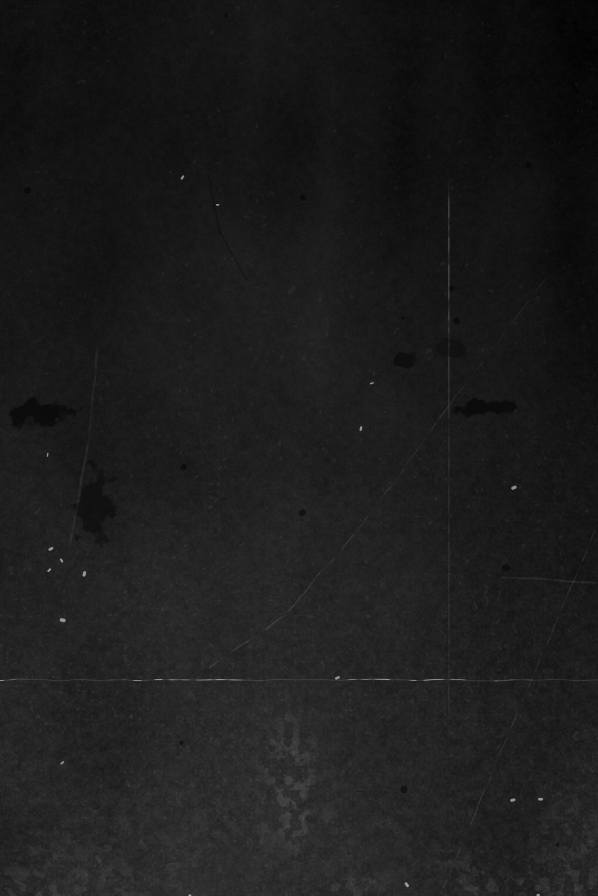
This texture is drawn by a Shadertoy shader. Its source:

```glsl
// A worn, near-black sheet of card: a soft tonal fade with vertical folds,
// fine grain and pale flaking that thickens downward, then dark stains,
// scratches and two crossing creases. Lengths are in canvas heights.

float hash(vec2 p) {
    vec3 q = fract(vec3(p.xyx) * 0.1031);
    q += dot(q, q.yzx + 33.33);
    return fract((q.x + q.y) * q.z);
}

float noise(vec2 p) {
    vec2 i = floor(p), f = fract(p);
    f = f * f * (3.0 - 2.0 * f);
    return mix(mix(hash(i), hash(i + vec2(1, 0)), f.x),
               mix(hash(i + vec2(0, 1)), hash(i + vec2(1, 1)), f.x), f.y);
}

float fbm(vec2 p) {
    float sum = 0.0, amp = 0.5;
    for (int i = 0; i < 5; i++) {
        sum += amp * noise(p);
        p = mat2(1.6, 1.2, -1.2, 1.6) * p + 7.3;
        amp *= 0.5;
    }
    return sum;
}

// Anti-aliased coverage of a shape from its distance
float cover(float d) {
    float px = 1.0 / iResolution.y;
    return 1.0 - smoothstep(-0.7 * px, 0.7 * px, d);
}

float segment(vec2 p, vec2 a, vec2 b) {
    vec2 ab = b - a;
    return length(p - a - ab * clamp(dot(p - a, ab) / dot(ab, ab), 0.0, 1.0));
}

float scratch(vec2 p, vec2 a, vec2 b, float halfWidth) {
    return cover(segment(p, a, b) - halfWidth);
}

// Ragged elliptical stain
float stain(vec2 p, vec2 centre, vec2 radius) {
    float d = length((p - centre) / radius) - 0.9 + 2.2 * (fbm(p * 60.0) - 0.5);
    return 1.0 - smoothstep(-0.2, 0.2, d);
}

// One fleck or short hair per cell, present with the given chance
float flecks(vec2 p, float cells, float chance, float stretch, float seed) {
    vec2 id = floor(p * cells), q = fract(p * cells) - 0.5;
    vec2 key = id + seed;
    float angle = 6.283 * hash(key + 3.1);
    vec2 dir = vec2(cos(angle), sin(angle));
    q -= 0.4 * (vec2(hash(key + 5.7), hash(key + 9.2)) - 0.5);
    float size = mix(0.05, 0.15, hash(key + 13.4));
    float d = segment(q, -dir * stretch, dir * stretch) - size;
    return cover(d / cells) * step(hash(key), chance);
}

void mainImage(out vec4 fragColor, in vec2 fragCoord) {
    vec2 p = fragCoord / iResolution.y;
    vec2 wobble = p + 0.002 * (vec2(noise(p * 45.0), noise(p * 45.0 + 50.0)) - 0.5);
    float low = 1.0 - smoothstep(0.0, 0.75, p.y);
    float high = smoothstep(0.45, 0.9, p.y);

    // Broad fade, brighter middle, hazy clouds and vertical folds
    float tone = mix(0.147, 0.045, p.y);
    tone += 0.026 * exp(-pow((p.x - 0.27) / 0.2, 2.0));
    tone -= 0.016 * smoothstep(0.36, 0.67, p.x);
    tone += 0.060 * (fbm(p * vec2(9.0, 6.0)) - 0.48);
    tone += 0.030 * high * (fbm(p * vec2(22.0, 2.5) + 4.0) - 0.48);
    float fold = (p.x - 0.363 + 0.12 * pow(max(0.76 - p.y, 0.0), 1.2)) / 0.022;
    tone += 0.014 * exp(-fold * fold) * smoothstep(0.3, 0.7, p.y) * (1.0 - smoothstep(0.85, 1.0, p.y));

    // Paper grain
    tone += 0.032 * (noise(p * 470.0) - 0.5) * (0.6 + 0.6 * low);
    tone += 0.044 * (fbm(p * 140.0) - 0.48) * (0.6 + 0.8 * low);

    // Pale flaking, scattered in patches
    float patches = smoothstep(0.34, 0.62, fbm(p * 13.0 + 20.0));
    float worn = (0.3 + 0.7 * patches) * (0.06 + 0.42 * low);
    tone += 0.034 * flecks(p, 190.0, worn, 0.1, 1.0);
    tone += 0.036 * flecks(p + 0.013, 115.0, worn * 0.7, 0.15, 40.0);
    tone += 0.035 * flecks(p + 0.031, 60.0, worn * 0.3, 0.2, 80.0) * step(0.45, noise(p * 230.0));
    vec2 scab = (p - vec2(0.325, 0.14)) / vec2(0.028, 0.075);
    float crust = exp(-dot(scab, scab)) + 0.7 * (1.0 - smoothstep(0.0, 0.18, p.y)) * patches;
    tone += 0.075 * crust * smoothstep(0.48, 0.6, fbm(p * 115.0 + 9.0));

    // Dark pinholes and stains
    tone *= 1.0 - 0.5 * flecks(p + 0.007, 36.0, 0.025, 0.02, 120.0);
    float dark = stain(p, vec2(0.034, 0.540), vec2(0.034, 0.014));
    dark = max(dark, stain(p, vec2(0.537, 0.545), vec2(0.041, 0.008)));
    dark = max(dark, 0.8 * stain(p, vec2(0.456, 0.599), vec2(0.021, 0.008)));
    dark = max(dark, 0.5 * stain(p, vec2(0.498, 0.608), vec2(0.020, 0.011)));
    dark = max(dark, 0.7 * stain(p, vec2(0.108, 0.435), vec2(0.020, 0.038)));
    dark = max(dark, 0.5 * scratch(wobble, vec2(0.232, 0.805), vec2(0.245, 0.740), 0.001));
    dark = max(dark, 0.4 * scratch(wobble, vec2(0.245, 0.740), vec2(0.276, 0.688), 0.001));
    tone = mix(tone, 0.035, 0.85 * dark);

    // Long pale scratches
    float broken = smoothstep(0.3, 0.65, noise(p * 130.0));
    float pale = scratch(wobble, vec2(0.234, 0.255), vec2(0.317, 0.312), 0.0005);
    pale = max(pale, scratch(wobble, vec2(0.317, 0.312), vec2(0.404, 0.414), 0.0005));
    pale = max(pale, scratch(wobble, vec2(0.404, 0.414), vec2(0.500, 0.545), 0.0005));
    pale = max(pale, 0.5 * scratch(wobble, vec2(0.500, 0.545), vec2(0.610, 0.690), 0.0005));
    pale = max(pale, 0.7 * scratch(wobble, vec2(0.495, 0.010), vec2(0.664, 0.408), 0.0006));
    tone += 0.11 * pale * (0.2 + 0.8 * broken);
    float groove = scratch(wobble, vec2(0.109, 0.610), vec2(0.098, 0.505), 0.0012);
    groove = max(groove, scratch(wobble, vec2(0.098, 0.505), vec2(0.078, 0.390), 0.0014));
    groove = max(groove, scratch(wobble, vec2(0.560, 0.356), vec2(0.664, 0.350), 0.0011));
    tone += 0.06 * groove * (0.5 + 0.5 * broken);

    // Crossing creases, brightness varying along their length
    float across = cover(abs(wobble.y - 0.241) - 0.0005);
    tone += across * (0.1 + 0.4 * smoothstep(0.35, 0.75, noise(vec2(p.x * 28.0, 3.0))) * broken);
    float down = cover(abs(p.x - 0.501) - 0.0005) * smoothstep(0.15, 0.25, p.y);
    down *= 1.0 - smoothstep(0.76, 0.81, p.y);
    tone += down * mix(0.10, 0.30, smoothstep(0.5, 0.72, p.y)) * (0.4 + 0.6 * broken);

    // Rare bright chips
    tone += 0.45 * flecks(p + 0.019, 75.0, 0.005 * (1.0 - high), 0.1, 160.0);
    fragColor = vec4(vec3(clamp(tone, 0.0, 1.0)), 1.0);
}
```
